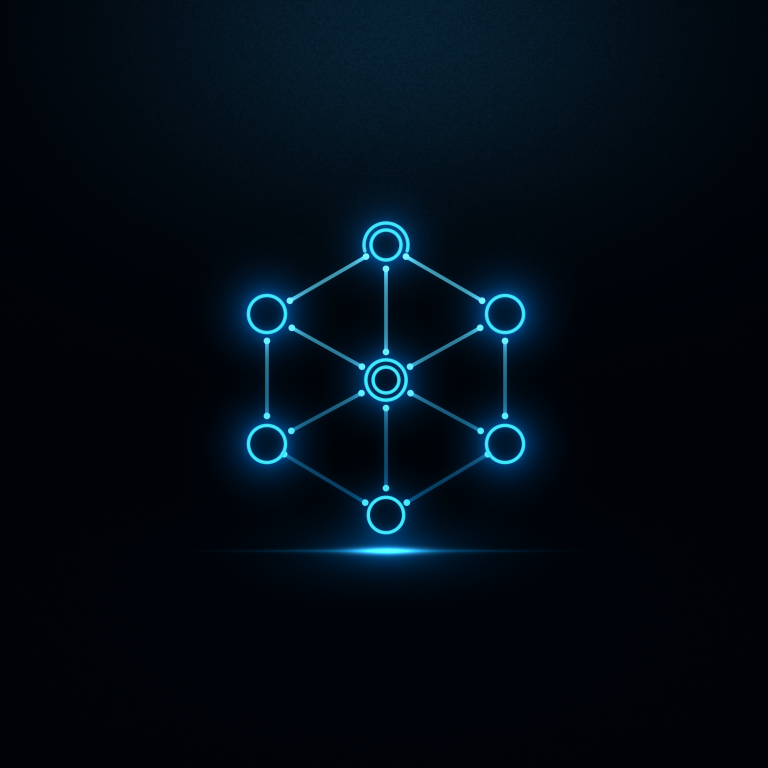
This background is drawn by a Shadertoy shader. Its source:

```glsl
const vec3 NIGHT = vec3(0.0, 0.008, 0.025);
const vec3 HAZE = vec3(0.026, 0.115, 0.165);
const vec3 HALO = vec3(0.0, 0.27, 0.52);
const vec3 AQUA = vec3(0.16, 0.86, 0.96);
const vec3 ICE = vec3(0.54, 0.97, 0.99);
const float AXIS = 0.5026;

// Right half of the network, measured from the mirror axis
const vec2 NODES[5] = vec2[5](
    vec2(0.0, 0.681), vec2(0.155, 0.5911), vec2(0.0, 0.5052),
    vec2(0.155, 0.4219), vec2(0.0, 0.3294));
const float RADII[5] = float[5](0.0195, 0.0241, 0.0262, 0.0241, 0.0230);
const float GLOWS[5] = float[5](0.85, 0.95, 0.80, 0.90, 0.50);

// Each link: start node, end node, gap at start, gap at end
const vec4 LINKS[7] = vec4[7](
    vec4(0, 1, 0.030, 0.0345), vec4(0, 2, 0.031, 0.0365),
    vec4(1, 2, 0.037, 0.0358), vec4(1, 3, 0.035, 0.0365),
    vec4(3, 2, 0.036, 0.0362), vec4(2, 4, 0.0365, 0.035),
    vec4(3, 4, 0.026, 0.0315));

float hash(vec2 p) {
    vec3 q = fract(vec3(p.xyx) * 0.1031);
    q += dot(q, q.yzx + 33.33);
    return fract((q.x + q.y) * q.z);
}

float cover(float dist, float halfWidth, float pixel) {
    return 1.0 - smoothstep(halfWidth - 0.7 * pixel, halfWidth + 0.7 * pixel, dist);
}

float ringDistance(vec2 p, float radius) {
    return abs(length(p) - radius);
}

// Ring open below the given height, with rounded ends
float arcDistance(vec2 p, float radius, float cut) {
    vec2 tip = vec2(sqrt(radius * radius - cut * cut), cut);
    return p.y > cut ? ringDistance(p, radius) : length(vec2(abs(p.x), p.y) - tip);
}

float along(vec2 p, vec2 a, vec2 b) {
    return clamp(dot(p - a, b - a) / dot(b - a, b - a), 0.0, 1.0);
}

vec3 backdrop(vec2 p) {
    vec2 top = (p - vec2(0.52, 0.97)) / vec2(0.36, 0.25);
    vec2 low = (p - vec2(0.5, 0.18)) / vec2(0.42, 0.18);
    vec3 col = NIGHT + HAZE * exp(-dot(top, top));
    col += vec3(0.0, 0.005, 0.012) * exp(-dot(low, low));
    vec2 core = (p - vec2(AXIS, 0.46)) / vec2(0.22, 0.2);
    col *= 1.0 - 0.55 * exp(-dot(core, core));
    float grain = hash(floor(p * 420.0)) - 0.5;
    return col * (1.0 + 0.22 * grain);
}

vec3 nodeHalo(vec2 p, float radius, float strength) {
    float d = length(p) - radius;
    float outside = 0.72 * exp(-max(d, 0.0) / 0.016) + 0.2 * exp(-d * d / 0.0018);
    float inside = 0.3 + 0.45 * exp(d / 0.006);
    return HALO * strength * (d > 0.0 ? outside : min(inside, 0.92));
}

vec3 drawLink(vec3 col, vec2 p, vec2 a, vec2 b, float pixel) {
    float t = along(p, a, b);
    float d = length(p - mix(a, b, t));
    float light = smoothstep(0.30, 0.69, p.y);
    vec3 tint = mix(vec3(0.02, 0.26, 0.43), vec3(0.31, 0.73, 0.84), light);
    tint *= 0.82 + 0.45 * pow(abs(2.0 * t - 1.0), 3.0);
    col += HALO * 0.16 * exp(-d / 0.006);
    col = mix(col, tint, cover(d, 0.0024, pixel));
    float tip = min(length(p - a), length(p - b));
    col += HALO * 0.35 * exp(-tip / 0.005);
    return mix(col, mix(AQUA, ICE, 0.35 + 0.5 * light), cover(tip, 0.0043, pixel));
}

vec3 drawStroke(vec3 col, float d, float pixel) {
    col += HALO * 0.3 * exp(-d / 0.004);
    vec3 tint = mix(AQUA, ICE, 0.55 * cover(d, 0.0008, 2.0 * pixel));
    return mix(col, tint, cover(d, 0.0023, pixel));
}

vec3 flare(vec2 p) {
    float x = abs(p.x);
    float taper = pow(max(1.0 - x / 0.31, 0.0), 2.0);
    float streak = taper * exp(-abs(p.y) / (0.0008 + 0.0024 * taper));
    float bloom = exp(-length(p / vec2(0.075, 0.024)) * 1.25);
    float spark = exp(-dot(p / vec2(0.042, 0.0042), p / vec2(0.042, 0.0042)));
    return vec3(0.03, 0.45, 0.68) * streak + vec3(0.0, 0.29, 0.52) * bloom + ICE * 0.7 * spark;
}

void mainImage(out vec4 fragColor, in vec2 fragCoord) {
    float pixel = 1.0 / min(iResolution.x, iResolution.y);
    vec2 p = (fragCoord - 0.5 * iResolution.xy) * pixel + 0.5;
    vec2 q = vec2(abs(p.x - AXIS), p.y);
    vec3 col = backdrop(p) + flare(p - vec2(0.504, 0.2826));

    for (int i = 0; i < 5; i++) col += nodeHalo(q - NODES[i], RADII[i], GLOWS[i]);

    for (int i = 0; i < 7; i++) {
        vec2 a = NODES[int(LINKS[i].x)], b = NODES[int(LINKS[i].y)];
        vec2 dir = normalize(b - a);
        col = drawLink(col, q, a + dir * LINKS[i].z, b - dir * LINKS[i].w, pixel);
    }

    for (int i = 0; i < 5; i++) col = drawStroke(col, ringDistance(q - NODES[i], RADII[i]), pixel);

    // Extra outlines on the top and centre nodes
    col = drawStroke(col, arcDistance(q - NODES[0], 0.0286, -0.0078), pixel);
    col = drawStroke(col, ringDistance(q - NODES[2], 0.0168), pixel);

    fragColor = vec4(clamp(col, 0.0, 1.0), 1.0);
}
```
